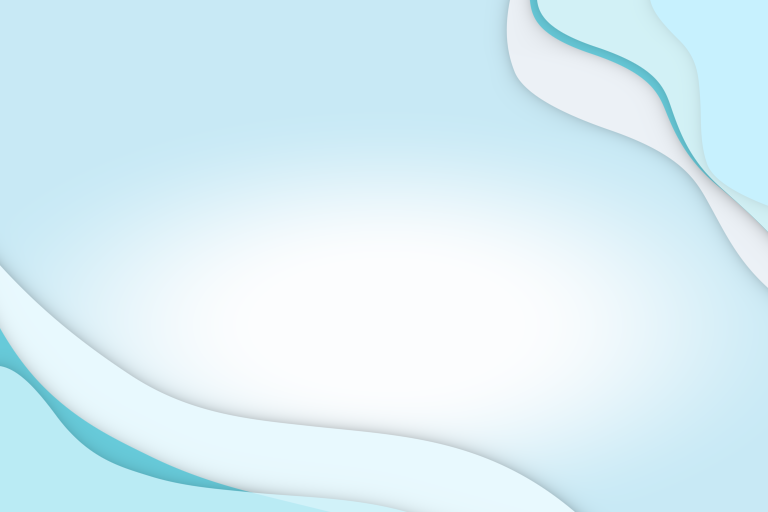
Write a Shadertoy shader that draws this background.

```glsl
// Pale blue backdrop with a soft white glow and layered paper waves in two corners.

#define GLOW_CENTER vec2(0.755, 0.365)
#define GLOW_RADIUS vec2(0.84, 0.41)
#define SKY vec3(0.785, 0.915, 0.962)
#define GLOW vec3(0.988, 0.992, 0.996)
#define ICE vec3(0.910, 0.975, 0.995)
#define AQUA vec3(0.730, 0.920, 0.958)
#define TEAL vec3(0.405, 0.795, 0.855)
#define PEARL vec3(0.925, 0.945, 0.965)
#define MINT vec3(0.825, 0.947, 0.965)
#define AZURE vec3(0.780, 0.945, 0.998)
#define SHADOW_WIDTH 0.012
#define SHADOW_DEPTH 0.17

// Cubic Hermite span between knots (position, height, slope),
// continued as a straight line past its ends; returns (height, slope).
vec2 span(float x, vec3 a, vec3 b) {
    float h = b.x - a.x;
    float t = clamp((x - a.x) / h, 0.0, 1.0);
    float rise = (b.y - a.y) / h;
    float c2 = 3.0 * rise - 2.0 * a.z - b.z;
    float c3 = a.z + b.z - 2.0 * rise;
    float height = a.y + h * t * (a.z + t * (c2 + t * c3));
    float slope = a.z + t * (2.0 * c2 + 3.0 * t * c3);
    return vec2(height + slope * (x - a.x - h * t), slope);
}

// Approximate signed distance to a smooth wave through five knots.
float wave(vec2 q, vec3 a, vec3 b, vec3 c, vec3 d, vec3 e) {
    vec2 s = q.x < b.x ? span(q.x, a, b)
           : q.x < c.x ? span(q.x, b, c)
           : q.x < d.x ? span(q.x, c, d)
           : span(q.x, d, e);
    return (q.y - s.x) / sqrt(1.0 + s.y * s.y);
}

// Antialiased coverage, full where the distance is negative.
float cover(float dist) {
    float pixel = 1.0 / iResolution.y;
    return 1.0 - smoothstep(-0.7 * pixel, 0.7 * pixel, dist);
}

// Lays a sheet over the colour, with a soft shadow outside its edge.
vec3 sheet(vec3 under, float dist, vec3 paint, float shadow) {
    under *= 1.0 - shadow * exp(-max(dist, 0.0) / SHADOW_WIDTH);
    return mix(under, paint, cover(dist));
}

vec3 lowerWaves(vec3 color, vec2 p) {
    float band = wave(p, vec3(0.0, 0.482, -1.1), vec3(0.254, 0.268, -0.66),
        vec3(0.605, 0.168, -0.11), vec3(0.864, 0.132, -0.246), vec3(1.123, 0.0, -0.85));
    float ribbon = wave(p, vec3(0.0, 0.359, -1.75), vec3(0.098, 0.232, -0.93),
        vec3(0.293, 0.109, -0.49), vec3(0.484, 0.040, -0.26), vec3(0.645, 0.0, -0.25));
    float corner = wave(p, vec3(0.0, 0.285, -0.15), vec3(0.110, 0.188, -1.35),
        vec3(0.293, 0.070, -0.31), vec3(0.484, 0.039, -0.1), vec3(0.795, 0.0, -0.28));

    color = sheet(color, band, ICE, SHADOW_DEPTH);
    color = sheet(color, ribbon, TEAL, SHADOW_DEPTH * 0.7);
    vec3 cornerPaint = mix(mix(AQUA, ICE, 0.5), AQUA, cover(ribbon));
    return sheet(color, corner, cornerPaint, SHADOW_DEPTH * 0.7);
}

vec3 upperWaves(vec3 color, vec2 p) {
    vec2 q = vec2(1.0 - p.y, p.x); // depth below the top, then across
    float band = -wave(q, vec3(0.0, 0.996, -0.2), vec3(0.140, 1.005, 0.4),
        vec3(0.254, 1.191, 2.9), vec3(0.406, 1.389, 0.55), vec3(0.5625, 1.5, 1.1));
    float ribbon = -wave(q, vec3(0.0, 1.035, 0.1), vec3(0.105, 1.155, 3.0),
        vec3(0.219, 1.301, 0.4), vec3(0.363, 1.402, 1.2), vec3(0.453, 1.5, 0.95));
    float inner = -wave(q, vec3(0.0, 1.049, 0.1), vec3(0.092, 1.165, 3.0),
        vec3(0.219, 1.314, 0.35), vec3(0.363, 1.404, 1.1), vec3(0.453, 1.5, 0.95));
    float corner = -wave(q, vec3(0.0, 1.27, 0.2), vec3(0.080, 1.328, 1.0),
        vec3(0.186, 1.367, 0.08), vec3(0.320, 1.381, 0.35), vec3(0.402, 1.5, 2.6));

    color = sheet(color, band, PEARL, SHADOW_DEPTH * 0.8);
    color = sheet(color, ribbon, TEAL, SHADOW_DEPTH * 0.6);
    color = sheet(color, inner, MINT, SHADOW_DEPTH * 0.6);
    return sheet(color, corner, AZURE, SHADOW_DEPTH * 0.4);
}

void mainImage(out vec4 fragColor, in vec2 fragCoord) {
    vec2 p = fragCoord / iResolution.xy * vec2(1.5, 1.0);

    // Elliptical glow fading into the sky
    float radius = length((p - GLOW_CENTER) / GLOW_RADIUS);
    vec3 color = mix(GLOW, SKY, smoothstep(0.28, 1.05, radius));

    color = lowerWaves(color, p);
    color = upperWaves(color, p);
    fragColor = vec4(color, 1.0);
}
```
